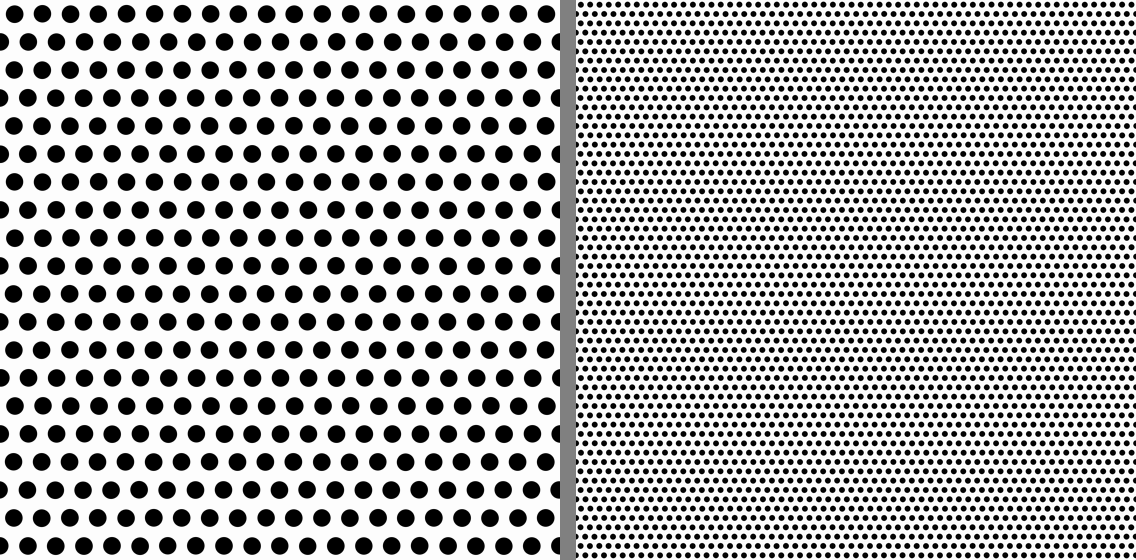
Left, the tile; right, the same tile 3 across and 3 down.
Reproduce this pattern procedurally as a WebGL 2 fragment shader.

```glsl
#version 300 es
precision highp float;

uniform vec2 u_resolution;
out vec4 fragColor;

const float TAU = 6.2831853;
const float REPEATS = 20.0;

vec2 hash22(vec2 p) {
    vec3 q = fract(p.xyx * vec3(0.1031, 0.1030, 0.0973));
    q += dot(q, q.yzx + 33.33);
    return fract((q.xx + q.yz) * q.zy);
}

// Sideways drift of a whole row, in cells; periodic over the tile
float rowDrift(float row) {
    float wave = 0.018 * cos(TAU * 3.0 * (18.5 - row) / REPEATS);
    return wave + 0.03 * (hash22(vec2(row, 7.0)).x - 0.5);
}

void main() {
    vec2 grid = gl_FragCoord.xy / u_resolution * REPEATS;
    float pixel = REPEATS / min(u_resolution.x, u_resolution.y);

    // Alternate rows are staggered by half a cell
    float row = floor(grid.y);
    grid.x += 0.5 * (1.0 - mod(row, 2.0)) - rowDrift(row);

    // Slight unevenness of each dot, wrapped across the edges
    vec2 cell = vec2(mod(floor(grid.x), REPEATS), row);
    vec2 jitter = 0.018 * (hash22(cell + 3.0) - 0.5);
    float radius = 0.313 + 0.006 * (hash22(cell + 41.0).x - 0.5);

    // Round dot with a smooth edge
    float dist = length(fract(grid) - 0.5 - jitter) - radius;
    float ink = 1.0 - smoothstep(-0.7 * pixel, 0.7 * pixel, dist);

    vec3 paperColor = vec3(0.993);
    vec3 dotColor = vec3(0.0);
    fragColor = vec4(mix(paperColor, dotColor, ink), 1.0);
}
```
